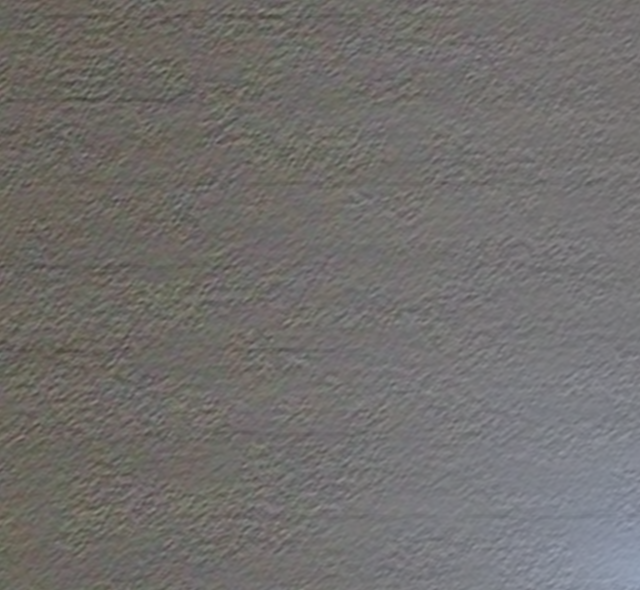
This texture is drawn by a WebGL 1 fragment shader. Its source:

```glsl
precision highp float;
// Grainy brown-grey matte surface with faint horizontal bands and a cool glow at lower right.
uniform vec2 u_resolution;

const vec3 WARM_GREY = vec3(0.405, 0.388, 0.356);
const vec3 NEUTRAL_GREY = vec3(0.448, 0.434, 0.426);
const vec3 COOL_GLOW = vec3(0.12, 0.18, 0.27);
const vec2 GLOW_CENTRE = vec2(1.09, 0.02);
const float SEAM_SPACING = 0.1413;
const float SEAM_OFFSET = 0.124;

float hash(vec2 p) {
  return fract(sin(dot(p, vec2(127.1, 311.7))) * 43758.5453);
}

float valueNoise(vec2 p) {
  vec2 cell = floor(p);
  vec2 f = fract(p);
  f = f * f * (3.0 - 2.0 * f);
  float low = mix(hash(cell), hash(cell + vec2(1.0, 0.0)), f.x);
  float high = mix(hash(cell + vec2(0.0, 1.0)), hash(cell + vec2(1.0, 1.0)), f.x);
  return mix(low, high, f.y);
}

// Noise centred on zero, in the range -1 to 1.
float signedNoise(vec2 p) {
  return 2.0 * valueNoise(p) - 1.0;
}

vec2 rotate(vec2 p, float angle) {
  float c = cos(angle);
  float s = sin(angle);
  return vec2(c * p.x + s * p.y, c * p.y - s * p.x);
}

// Slanted specks, each light one paired with a dark one below it.
float embossedGrain(vec2 p, vec2 frequency, float angle) {
  vec2 q = rotate(p, angle) * frequency;
  return signedNoise(q) - 0.7 * signedNoise(q + vec2(0.3, 1.1));
}

// Soft horizontal bands of two widths.
float streaks(vec2 p) {
  float wide = signedNoise(vec2(p.x * 2.5, p.y * 26.0) + 7.3);
  float thin = signedNoise(vec2(p.x * 6.0, p.y * 85.0) + 31.7);
  return 0.6 * wide + 0.4 * thin;
}

// Evenly spaced, broken dark lines.
float seams(vec2 p, float spacing, float offset) {
  float row = (p.y - offset) / spacing + 0.5;
  float wobble = 0.002 * signedNoise(vec2(p.x * 30.0, floor(row) * 5.0));
  float distanceToSeam = abs((fract(row) - 0.5) * spacing + wobble);
  float line = 1.0 - smoothstep(0.001, 0.006, distanceToSeam);
  float stretch = smoothstep(0.35, 0.7, valueNoise(vec2(p.x * 4.0, floor(row) * 9.0 + 2.0)));
  float dashes = 0.35 + 0.65 * valueNoise(vec2(p.x * 55.0, floor(row) * 3.0));
  return line * stretch * dashes;
}

// Faint red-green and yellow-blue blotches.
vec3 colourBlotches(vec2 p) {
  float redGreen = signedNoise(p * 38.0) + 0.6 * signedNoise(p * 85.0 + 13.0);
  float yellowBlue = signedNoise(p * 30.0 + 51.0) + 0.5 * signedNoise(p * 70.0 + 5.0);
  return redGreen * vec3(0.6, -0.4, 0.1) + yellowBlue * vec3(0.25, 0.25, -0.75);
}

vec3 baseColour(vec2 p) {
  float glow = exp(-3.5 * distance(p, GLOW_CENTRE));
  vec3 ground = mix(WARM_GREY, NEUTRAL_GREY, smoothstep(-0.1, 0.95, p.x + 0.15 * (0.5 - p.y)));
  return ground + COOL_GLOW * glow;
}

void main() {
  vec2 p = gl_FragCoord.xy / u_resolution.y;
  float smoothSide = smoothstep(0.25, 1.1, p.x - 0.35 * p.y + 0.15);
  vec3 colour = baseColour(p);

  // Broad tone changes
  colour += 0.016 * streaks(p);
  colour -= 0.055 * seams(p, SEAM_SPACING, SEAM_OFFSET);
  colour += colourBlotches(p) * mix(0.024, 0.006, smoothSide);

  // Fine texture, stronger in patches and weaker toward the glow
  float patches = smoothstep(0.2, 0.8, valueNoise(vec2(p.x * 16.0, p.y * 26.0) + 3.0));
  float strength = mix(0.6, 1.25, patches) * mix(1.0, 0.7, smoothSide);
  float grain = 0.055 * embossedGrain(p, vec2(95.0, 180.0), 0.6);
  grain += 0.028 * embossedGrain(p + 4.7, vec2(160.0, 240.0), 0.3);
  colour += grain * strength;

  gl_FragColor = vec4(clamp(colour, 0.0, 1.0), 1.0);
}
```
